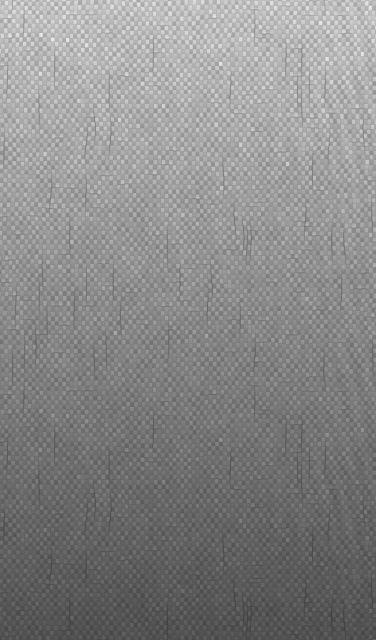
A Shadertoy shader for this texture:

```glsl
// Fine grey basket-weave cloth with pulled threads, lit by a vertical gradient.
#define COLUMNS 96.0
#define ROWS 80.0          // rows in a height equal to the canvas width; even
#define SHADE_BOTTOM 0.317
#define SHADE_TOP 0.755
#define CHECK_CONTRAST 0.078
#define CELL_VARIATION 0.12
#define SEAM_DEPTH 0.06
#define SLIT_DEPTH 0.18
#define FOLD_DEPTH 0.035
#define GRID_WARP 0.8

const float PI = 3.14159;

float hash(vec2 p) {
    vec3 v = fract(vec3(p.xyx) * 0.1031);
    v += dot(v, v.yzx + 33.33);
    return fract((v.x + v.y) * v.z);
}

// Value noise that repeats vertically after the given period.
float noise(vec2 p, float period) {
    vec2 i = floor(p), f = fract(p);
    f = f * f * (3.0 - 2.0 * f);
    float y0 = mod(i.y, period), y1 = mod(i.y + 1.0, period);
    return mix(mix(hash(vec2(i.x, y0)), hash(vec2(i.x + 1.0, y0)), f.x),
               mix(hash(vec2(i.x, y1)), hash(vec2(i.x + 1.0, y1)), f.x), f.y);
}

// Distance to the nearest whole number.
vec2 edgeDistance(vec2 q) {
    return 0.5 - abs(fract(q) - 0.5);
}

// Tapered gap along a cell edge; runs are cut from the axis "along".
float slit(float along, float across, float runLength, float runs,
           float chance, float width, float seed) {
    float edge = floor(across + 0.5);
    float s = along / runLength + hash(vec2(edge, seed));
    float present = step(hash(vec2(edge + seed, mod(floor(s), runs) + 7.0)), chance);
    float taper = sin(PI * fract(s));
    return present * taper * (1.0 - smoothstep(0.0, width, abs(across - edge)));
}

void mainImage(out vec4 fragColor, in vec2 fragCoord) {
    vec2 p = fragCoord / iResolution.x;
    float height = fragCoord.y / iResolution.y;

    // Slightly uneven thread grid
    vec2 q = p * vec2(COLUMNS, ROWS);
    q += GRID_WARP * (vec2(noise(p * 14.0, 14.0), noise(p * 14.0 + 50.0, 14.0)) - 0.5);
    vec2 pixel = vec2(COLUMNS, ROWS) / iResolution.x;
    vec2 soft = max(vec2(0.12), 0.6 * pixel);

    // Alternating light and dark cells, each a little brighter at its top
    vec2 cell = floor(q);
    vec2 id = vec2(cell.x, mod(cell.y, ROWS));
    vec2 d = edgeDistance(q);
    vec2 inside = min(d / soft, 1.0);
    float body = inside.x * inside.y;
    float parity = 1.0 - 2.0 * mod(cell.x + cell.y, 2.0);
    float relief = CHECK_CONTRAST * parity * body;
    relief += 0.04 * (fract(q.y) - 0.5) * body;

    // Cell tone, rare bright cells, and faint blotches
    float tone = hash(id + 3.0);
    relief += CELL_VARIATION * (tone - 0.5) * body;
    relief += 0.10 * smoothstep(0.975, 1.0, hash(id + 41.0)) * body;
    relief += 0.03 * (noise(p * 22.0 + 9.0, 22.0) - 0.5);
    relief += 0.04 * (noise(p * vec2(60.0, 10.0), 10.0) - 0.5);

    // Seams between the threads
    vec2 seam = 1.0 - smoothstep(vec2(0.0), soft * 1.5, d);
    relief -= SEAM_DEPTH * max(seam.x, seam.y) * (0.4 + 0.6 * tone);

    // Pulled threads: long upright gaps, short level gaps with a lit rim
    float tiledRow = mod(q.y, ROWS);
    relief -= SLIT_DEPTH * slit(tiledRow, q.x, ROWS / 8.0, 8.0, 0.08, 0.32, 11.0);
    relief -= 0.5 * SLIT_DEPTH * slit(q.x, tiledRow, 4.0, 99.0, 0.06, 0.28, 23.0);
    relief += 0.4 * SLIT_DEPTH * slit(q.x, tiledRow - 0.35, 4.0, 99.0, 0.06, 0.28, 23.0);

    // Leaning folds near the right edge
    float lean = p.x + 0.22 * p.y + 0.03 * noise(p * 6.0, 6.0);
    float folds = sin(2.0 * PI * 23.0 * lean) * smoothstep(0.76, 0.92, p.x);
    relief += FOLD_DEPTH * folds * (0.4 + noise(p * 5.0 + 20.0, 5.0));

    float shade = mix(SHADE_BOTTOM, SHADE_TOP, pow(height, 1.03)) * (1.02 + relief);
    fragColor = vec4(vec3(clamp(shade, 0.0, 1.0)), 1.0);
}
```
